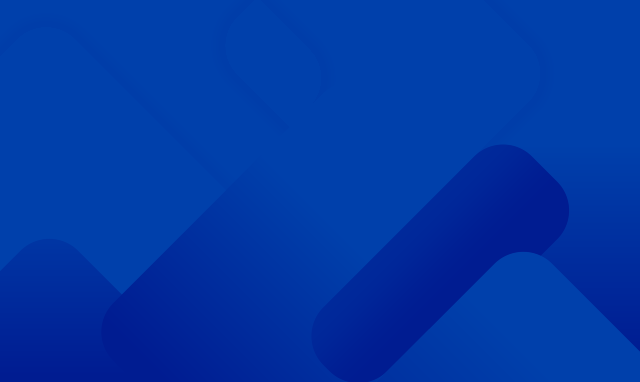
Write a WebGL 2 fragment shader that draws this background.

```glsl
#version 300 es
precision highp float;
// Overlapping rounded diagonal panels in deep blue, with soft gradients and faint shadows.

uniform vec2 u_resolution;
out vec4 outColor;

const vec3 LIGHT = vec3(0.0, 0.25, 0.67);
const vec3 DARK = vec3(0.0, 0.11, 0.57);
const float CORNER = 0.151;        // corner radius in diagonal units
const float SHADOW_WIDTH = 0.045;  // in canvas heights
const float SHADOW_DEPTH = 0.09;
const float FAR = 4.0;             // beyond the canvas

// Diagonal panel bounds: x runs down-right, y runs up-right
const float STRIP_EDGE = 1.090;
const float BAR_EDGE = 1.651;
const float FRONT_EDGE = 1.985;
const float BAR_END = -0.109;
const float BAR_TOP = 0.983;

// Signed distance to a rounded box, in canvas heights
float panel(vec2 q, vec2 low, vec2 high) {
    vec2 d = abs(q - 0.5 * (low + high)) - 0.5 * (high - low) + CORNER;
    float dist = length(max(d, 0.0)) + min(max(d.x, d.y), 0.0) - CORNER;
    return dist * 0.70711;
}

// Dark to light ramp
vec3 ramp(float from, float to, float t) {
    return mix(DARK, LIGHT, clamp((t - from) / (to - from), 0.0, 1.0));
}

// Faint dark halo outside a shape
vec3 shade(vec3 color, float dist) {
    float halo = 1.0 - smoothstep(0.0, SHADOW_WIDTH, dist);
    return mix(color, DARK, SHADOW_DEPTH * halo * step(0.0, dist));
}

// Antialiased fill
vec3 fill(vec3 color, vec3 paint, float dist) {
    float pixel = 1.0 / u_resolution.y;
    return mix(color, paint, 1.0 - smoothstep(-0.6 * pixel, 0.6 * pixel, dist));
}

void main() {
    vec2 p = gl_FragCoord.xy / u_resolution.y;
    float down = 1.0 - p.y;
    vec2 q = vec2(p.x + down, p.x - down);

    // Backdrop fades to dark toward the bottom
    vec3 color = ramp(0.93, 0.38, down);

    float upper = panel(q, vec2(-FAR), vec2(STRIP_EDGE, 0.681));
    float left = panel(q, vec2(0.148, -FAR), vec2(FAR, 0.094));
    float lowLeft = panel(q, vec2(0.710, -FAR), vec2(FAR, -0.452));
    float broad = panel(q, vec2(0.666, 0.426), vec2(BAR_EDGE, 1.266));
    float strip = panel(q, vec2(STRIP_EDGE, -0.648), vec2(FRONT_EDGE, 0.75));
    float bar = min(
        panel(q, vec2(BAR_EDGE, BAR_END), vec2(FRONT_EDGE, 0.6)),
        panel(q, vec2(BAR_EDGE, 0.25), vec2(2.085, BAR_TOP)));
    float front = panel(q, vec2(FRONT_EDGE, -FAR), vec2(FAR, 0.755));

    // Pale panels behind
    color = fill(shade(color, upper), LIGHT, upper);
    color = fill(shade(color, left), LIGHT, left);
    color = fill(color, ramp(0.98, 0.48, down), lowLeft);
    color = fill(shade(color, broad), LIGHT, broad);
    color = mix(color, shade(color, upper), step(broad, 0.0));

    // Long strip, dark bar and front panel
    color = fill(color, ramp(-0.56, 0.28, q.y), strip);
    vec3 barPaint = mix(mix(DARK, LIGHT, 0.36), DARK, smoothstep(BAR_EDGE, 1.94, q.x));
    color = fill(color, barPaint, bar);
    color = fill(color, ramp(-0.65, 0.45, q.y), front);

    outColor = vec4(color, 1.0);
}
```
